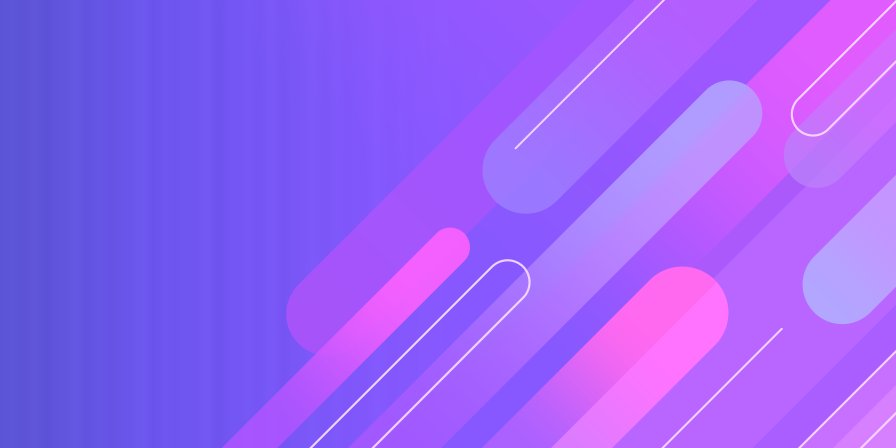
Write a Shadertoy shader that draws this background.

```glsl
// Draws diagonal translucent capsules and thin outlines over a blue to violet gradient.

// Half-infinite capsule: a round cap at "end", running up-right (way = 1) or down-left (way = -1).
float capsule(vec2 p, vec2 end, float radius, float way) {
    vec2 q = p - end;
    float along = way * (q.x + q.y) * 0.70711;
    float across = (q.x - q.y) * 0.70711;
    return length(vec2(min(along, 0.0), across)) - radius;
}

// Coverage of a signed distance, softened over one pixel.
float fill(float d) {
    return clamp(0.5 - d * iResolution.y, 0.0, 1.0);
}

float stroke(float d) {
    return fill(abs(d) - 0.0024);
}

// Coverage of a diagonal band between two values of the cross coordinate.
float band(float s, float low, float high) {
    return fill(max(low - s, s - high) * 0.70711);
}

void mainImage(out vec4 fragColor, in vec2 fragCoord) {
    vec2 p = fragCoord / iResolution.y;
    p.x += 2.0 - iResolution.x / iResolution.y; // keep the right side anchored
    float s = p.x + 1.0 - p.y; // across the diagonals
    float t = p.x + p.y;       // along the diagonals

    // Backdrop with faint vertical streaks
    vec3 color = mix(vec3(0.36, 0.33, 0.84), vec3(0.43, 0.335, 0.94), smoothstep(0.0, 0.42, p.x));
    color = mix(color, vec3(0.53, 0.345, 1.0), smoothstep(0.3, 1.05, p.x));
    float streaks = sin(p.x * 47.0) + sin(p.x * 83.0 + 1.3) + sin(p.x * 131.0 + 4.0);
    color += 0.004 * streaks * (1.0 - smoothstep(0.5, 1.2, p.x));
    color = mix(color, vec3(0.62, 0.34, 1.0), smoothstep(1.4, 2.6, t));

    // Broad bands on the right
    color = mix(color, vec3(0.88, 0.36, 1.0), band(s, 1.854, 2.148) * smoothstep(1.4, 2.8, t));
    color = mix(color, vec3(0.67, 0.35, 0.98), band(s, 2.148, 2.214));
    color = mix(color, vec3(0.72, 0.40, 1.0), band(s, 2.214, 9.0));
    color = mix(color, vec3(0.67, 0.37, 1.0), band(s, 2.68, 2.784));
    color = mix(color, vec3(0.78, 0.44, 1.0), band(s, 2.784, 9.0));
    color = mix(color, vec3(0.87, 0.53, 1.0), band(s, 2.86, 9.0) * 0.7);

    // Long purple capsule and the bluish one crossing it
    vec3 purple = mix(vec3(0.65, 0.33, 0.98), vec3(0.63, 0.335, 1.0), smoothstep(0.8, 2.2, t));
    color = mix(color, purple, fill(capsule(p, vec2(0.732, 0.299), 0.093, 1.0)));
    vec3 haze = mix(vec3(0.61, 0.50, 1.0), vec3(0.72, 0.37, 1.0), smoothstep(1.65, 2.6, t));
    color = mix(color, haze, 0.82 * fill(capsule(p, vec2(1.174, 0.620), 0.097, 1.0)));

    // Small pink capsule
    vec3 pink = mix(vec3(0.68, 0.33, 1.0), vec3(1.0, 0.38, 1.0), smoothstep(0.65, 1.3, t));
    color = mix(color, pink, 0.88 * fill(capsule(p, vec2(1.005, 0.448), 0.044, -1.0)));

    // Pale lavender capsule, two tones split along its axis
    float lowerTone = smoothstep(1.84, 1.90, s);
    vec3 lavender = mix(vec3(0.69, 0.61, 1.0), vec3(0.75, 0.57, 1.0), lowerTone);
    lavender = mix(vec3(0.63, 0.35, 1.0), lavender, smoothstep(0.9, 2.3, t));
    color = mix(color, lavender, fill(capsule(p, vec2(1.628, 0.747), 0.0735, -1.0)));

    // Large pink capsule, two tones split along its axis
    lowerTone = band(s, 2.23, 9.0);
    vec3 base = mix(vec3(0.67, 0.38, 1.0), vec3(0.84, 0.49, 1.0), lowerTone);
    vec3 tip = mix(vec3(1.0, 0.41, 0.94), vec3(1.0, 0.45, 1.0), lowerTone);
    color = mix(color, mix(base, tip, smoothstep(1.15, 1.72, t)),
        fill(capsule(p, vec2(1.523, 0.302), 0.103, -1.0)));

    // Capsules leaving through the right side
    vec3 orchid = mix(vec3(0.73, 0.50, 0.98), vec3(0.82, 0.44, 1.0), smoothstep(2.4, 2.75, t));
    color = mix(color, orchid, 0.78 * fill(capsule(p, vec2(1.823, 0.654), 0.0735, 1.0)));
    vec3 ice = mix(vec3(0.70, 0.65, 1.0), vec3(0.77, 0.58, 1.0), smoothstep(2.15, 2.55, t));
    color = mix(color, ice, fill(capsule(p, vec2(1.880, 0.365), 0.0885, 1.0)));

    // Thin outlines and single lines
    float lines = stroke(capsule(p, vec2(1.133, 0.370), 0.049, -1.0));
    lines = max(lines, stroke(capsule(p, vec2(1.815, 0.745), 0.0475, 1.0)));
    lines = max(lines, stroke(capsule(p, vec2(2.200, 0.347), 0.0488, -1.0)));
    lines = max(lines, fill(capsule(p, vec2(1.745, 0.266), 0.0022, -1.0)));
    lines = max(lines, fill(capsule(p, vec2(1.151, 0.669), 0.0022, 1.0)));
    color = mix(color, vec3(0.98, 0.86, 1.0), 0.92 * lines);

    fragColor = vec4(color, 1.0);
}
```
